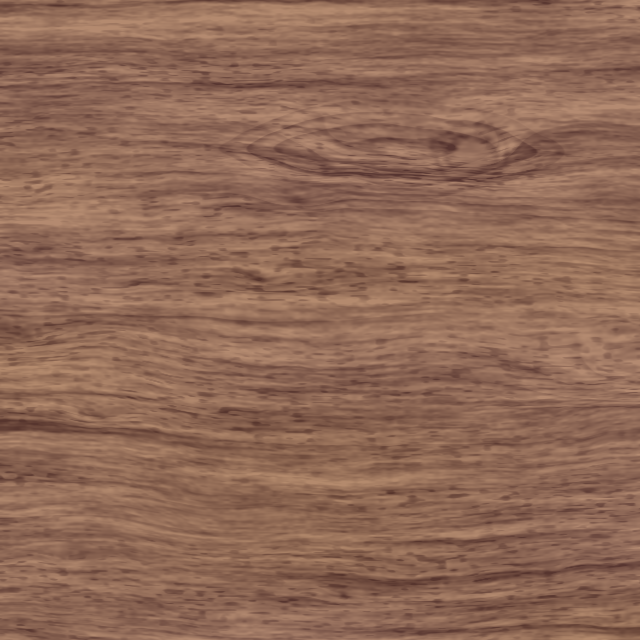
A WebGL 1 fragment shader for this texture:

```glsl
precision highp float;
// Walnut veneer with horizontal grain, drawn as contours of a height field.
// Gaussian swellings bend the contours into eyes and knots; stretched noise
// along the contours gives bands, growth lines, fibres and short dark pores.

uniform vec2 u_resolution;

float hash(vec2 p) {
  return fract(sin(dot(p, vec2(127.1, 311.7))) * 4375.85);
}

float noise(vec2 p) {
  vec2 i = floor(p), f = fract(p);
  f = f * f * (3.0 - 2.0 * f);
  float low = mix(hash(i), hash(i + vec2(1, 0)), f.x);
  float high = mix(hash(i + vec2(0, 1)), hash(i + vec2(1, 1)), f.x);
  return mix(low, high, f.y);
}

// Noise centred on zero
float grain(vec2 p) { return noise(p) - 0.5; }

float swelling(vec2 p, vec2 center, vec2 size) {
  vec2 d = (p - center) / size;
  return exp(-dot(d, d));
}

// Dark line that builds up slowly and ends sharply, once per growth ring
float ringLine(float rings) {
  float f = fract(rings);
  return smoothstep(0.4, 0.88, f) * (1.0 - smoothstep(0.88, 1.0, f));
}

// Ring line whose strength varies from ring to ring and along the grain
float growthLine(float x, float rings) {
  float id = floor(rings);
  float strength = noise(vec2(x * 2.5 + id * 7.3, id * 3.1));
  return ringLine(rings) * strength * strength;
}

void main() {
  vec2 p = gl_FragCoord.xy / u_resolution;

  // Gentle waviness of the whole board
  float wave = 0.05 * grain(p * vec2(1.7, 3.0) + 4.0)
             + 0.016 * grain(p * vec2(6.0, 11.0))
             + 0.004 * grain(p * vec2(22.0, 40.0));
  vec2 q = p + vec2(0.0, wave * 0.5);

  // Large eye with a round knot, and a second knot cut by a seam
  vec2 eyeKnot = vec2(0.735, 0.758);
  float seam = smoothstep(0.362, 0.367, p.y);
  float bend = 0.10 * swelling(q, vec2(0.62, 0.765), vec2(0.2, 0.06))
             + 0.05 * swelling(q, eyeKnot, vec2(0.06, 0.04))
             + 0.11 * swelling(q, vec2(1.01, 0.41), vec2(0.15, 0.06)) * seam;

  // Small scattered pin knots with a dark comet-shaped smudge
  float smudge = 0.0;
  for (int i = 0; i < 10; i++) {
    float k = float(i);
    vec2 center = vec2(hash(vec2(k, 2.7)), (k + 0.2 + 0.6 * hash(vec2(k, 9.1))) / 10.0);
    float size = 0.5 + 0.8 * hash(vec2(k, 5.3));
    bend += 0.022 * size * swelling(q, center, vec2(0.05, 0.018) * size);
    vec2 d = q - center;
    d.y += 0.25 * d.x;
    smudge += size * swelling(d, vec2(0.0), vec2(0.016, 0.006) * size);
  }

  float h = p.y + wave + bend;
  float fiber = p.y + wave + 0.3 * bend;

  // Broad bands and streaks
  float tone = 0.70;
  tone += 0.30 * grain(vec2(p.x * 1.3, h * 13.0));
  tone += 0.44 * grain(vec2(p.x * 2.2 + 7.0, h * 42.0));
  tone += 0.40 * grain(vec2(p.x * 5.0, fiber * 95.0));

  // Fibres
  tone += 0.46 * grain(vec2(p.x * 13.0, fiber * 180.0));
  tone += 0.42 * grain(vec2(p.x * 34.0 + 3.0, fiber * 270.0));
  tone += 0.26 * grain(vec2(p.x * 110.0, fiber * 340.0));

  // Growth rings at two scales
  float drift = 1.6 * noise(vec2(p.x * 0.8, h * 9.0));
  tone -= 0.62 * growthLine(p.x, h * 21.0 + drift);
  tone -= 0.42 * growthLine(p.x + 3.0, h * 55.0 + drift * 2.0);

  // Short thin pores, denser in some bands
  float pore = smoothstep(0.55, 0.9, noise(vec2(p.x * 62.0 + 9.0 * fiber, fiber * 300.0)));
  tone -= 0.55 * pore * noise(vec2(p.x * 3.0, h * 30.0) + 5.0);

  // Nested pointed rings of the eye
  vec2 toEye = (q - vec2(0.615, 0.763)) / vec2(0.3, 0.085);
  float lens = length(vec2(toEye.y, 0.12)) + toEye.x * toEye.x;
  lens += 0.16 * grain(p * vec2(9.0, 16.0)) + 0.05 * grain(p * vec2(30.0, 50.0));
  float inEye = 1.0 - smoothstep(0.75, 1.1, lens);
  tone -= 0.42 * inEye * ringLine(lens * 4.2) * (0.4 + noise(p * vec2(7.0, 12.0)));

  // Pale heart and dark rims of the eye knot
  vec2 toKnot = (q - eyeKnot) / vec2(1.15, 1.0);
  float radius = length(toKnot) + 0.010 * grain(p * 40.0);
  float heart = 1.0 - smoothstep(0.016, 0.028, radius);
  tone = mix(tone, 0.74 + 0.3 * grain(p * vec2(60.0, 110.0)), heart * 0.75);
  tone -= 0.34 * exp(-pow((radius - 0.031) / 0.006, 2.0));
  tone -= 0.24 * exp(-pow((radius - 0.049) / 0.006, 2.0));

  // Pale wedge, darker board below the seam, pin knots
  tone += 0.14 * swelling(p, vec2(0.93, 0.41), vec2(0.12, 0.05)) * seam;
  tone -= 0.12 * (1.0 - seam) * smoothstep(0.25, 0.365, p.y);
  tone -= 0.5 * min(smudge, 1.2);

  // Walnut colours, with a slow shift between warm and greyish brown
  vec3 darkBrown = vec3(0.43, 0.29, 0.245);
  vec3 paleBrown = vec3(0.68, 0.52, 0.42);
  vec3 color = mix(darkBrown, paleBrown, clamp(tone, -0.35, 1.1));
  color.b += 0.025 * grain(p * vec2(2.0, 7.0) + 11.0);
  gl_FragColor = vec4(color, 1.0);
}
```
